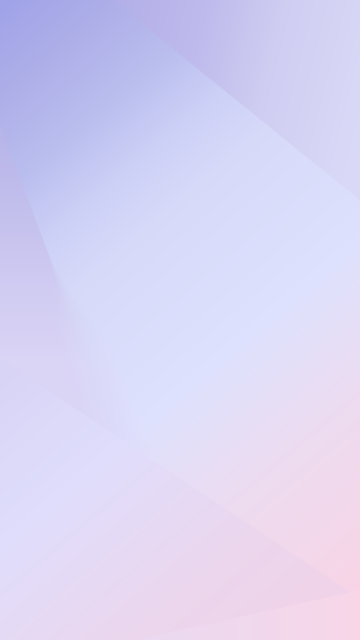
Write a WebGL 2 fragment shader that draws this background.

```glsl
#version 300 es
precision highp float;
// Pastel backdrop: a diagonal blue-to-pink gradient crossed by large translucent facets.

uniform vec2 u_resolution;
out vec4 fragColor;

const float ASPECT = 16.0 / 9.0;

vec3 rgb(float r, float g, float b) {
    return vec3(r, g, b) / 255.0;
}

// Continues a colour ramp: moves from the colour so far to the next stop.
vec3 ramp(vec3 color, vec3 next, float from, float to, float t) {
    return mix(color, next, clamp((t - from) / (to - from), 0.0, 1.0));
}

// Coverage of the half plane on the right-hand side of a to b, seen with y up.
float facet(vec2 p, vec2 a, vec2 b, float softness) {
    vec2 normal = normalize(vec2(b.y - a.y, a.x - b.x));
    return smoothstep(-softness, softness, dot(p - a, normal));
}

// Main sheet: periwinkle corner, pale blue crest, pink corner.
vec3 mainSheet(float t) {
    vec3 c = rgb(160.0, 163.0, 232.0);
    c = ramp(c, rgb(174.0, 175.0, 232.0), 0.02, 0.22, t);
    c = ramp(c, rgb(186.0, 190.0, 238.0), 0.22, 0.42, t);
    c = ramp(c, rgb(204.0, 208.0, 246.0), 0.42, 0.59, t);
    c = ramp(c, rgb(214.0, 217.0, 248.0), 0.59, 0.75, t);
    c = ramp(c, rgb(222.0, 225.0, 253.0), 0.75, 1.16, t);
    c = ramp(c, rgb(237.0, 219.0, 239.0), 1.16, 1.50, t);
    return ramp(c, rgb(248.0, 212.0, 230.0), 1.50, 1.90, t);
}

// Upper right facet: lavender fading to a greyer lilac.
vec3 upperSheet(float t) {
    vec3 c = rgb(178.0, 175.0, 232.0);
    c = ramp(c, rgb(190.0, 186.0, 236.0), 0.32, 0.58, t);
    c = ramp(c, rgb(207.0, 205.0, 241.0), 0.58, 0.80, t);
    return ramp(c, rgb(217.0, 217.0, 247.0), 0.80, 1.10, t);
}

// Left facet: warm lavender, lighter downwards.
vec3 leftSheet(float t) {
    vec3 c = rgb(184.0, 181.0, 233.0);
    c = ramp(c, rgb(207.0, 203.0, 241.0), 0.39, 0.80, t);
    return ramp(c, rgb(218.0, 212.0, 245.0), 0.80, 1.00, t);
}

// Lower left facet: lilac, pale blue, then muted rose.
vec3 lowerSheet(float t) {
    vec3 c = rgb(216.0, 212.0, 246.0);
    c = ramp(c, rgb(223.0, 221.0, 251.0), 0.81, 1.16, t);
    c = ramp(c, rgb(229.0, 218.0, 245.0), 1.16, 1.35, t);
    c = ramp(c, rgb(235.0, 214.0, 237.0), 1.35, 1.60, t);
    return ramp(c, rgb(240.0, 211.0, 232.0), 1.60, 1.85, t);
}

// Bottom right sliver: bright pink.
vec3 cornerSheet(float t) {
    vec3 c = rgb(233.0, 217.0, 241.0);
    return ramp(c, rgb(248.0, 214.0, 232.0), 0.40, 1.00, t);
}

void main() {
    // Canvas-width units, with y growing downwards from the top edge.
    vec2 uv = gl_FragCoord.xy / u_resolution;
    vec2 p = vec2(uv.x, (1.0 - uv.y) * ASPECT);
    float edge = 1.0 / u_resolution.x;
    float diagonal = dot(p, vec2(0.646, 0.764));

    vec3 color = mainSheet(diagonal);

    float upper = facet(p, vec2(0.3125, 0.0), vec2(1.0, 0.556), edge);
    color = mix(color, upperSheet(p.x + 0.25 * p.y), upper);

    // The left edge dissolves as it descends.
    float leftBlur = edge + 0.1 * smoothstep(0.7, 1.05, p.y);
    float left = facet(p, vec2(0.174, 0.81), vec2(0.0, 0.347), leftBlur);
    color = mix(color, leftSheet(p.y), left);

    float lower = facet(p, vec2(1.0, 1.662), vec2(0.0, 0.995), edge);
    color = mix(color, lowerSheet(diagonal), lower);

    float corner = facet(p, vec2(1.0, 1.639), vec2(0.38, ASPECT), edge);
    color = mix(color, cornerSheet(p.x), corner);

    fragColor = vec4(color, 1.0);
}
```
